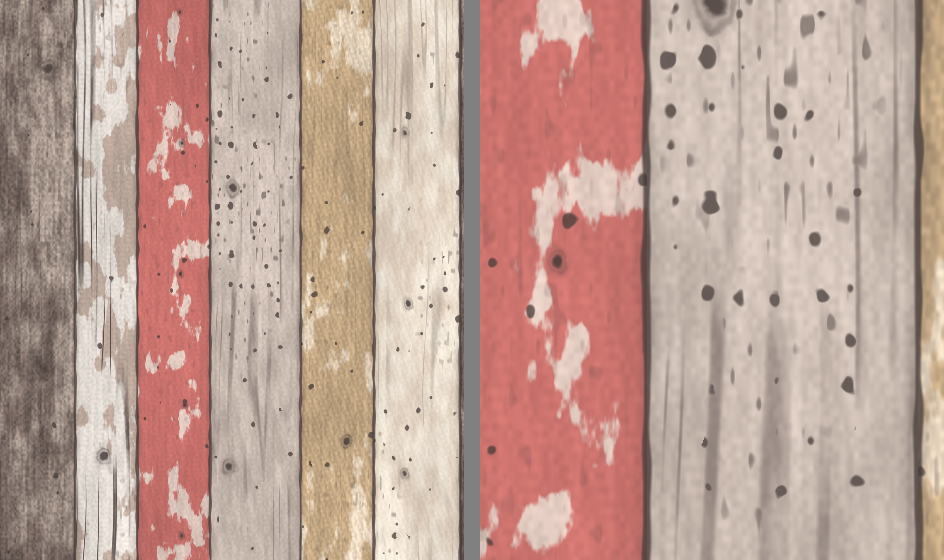
Left: the whole. Right: its middle third, enlarged.
Give the GLSL for this texture, as a Shadertoy shader.

```glsl
// Six weathered vertical planks of uneven width, wrapping across the canvas.
// Each plank layers bare wood, flaking paint, grain, cracks, specks and knots,
// all made from stretched value noise and steered by a few values per plank.

const float ASPECT = 0.828;
const vec3 INK = vec3(0.27, 0.23, 0.22);

// Left edges of the planks; the last entry closes the period
const float EDGES[7] = float[7](-0.008, 0.162, 0.296, 0.453, 0.648, 0.806, 0.992);

const vec3 BARE[6] = vec3[6](
    vec3(0.45, 0.39, 0.365), vec3(0.76, 0.68, 0.63), vec3(0.78, 0.44, 0.42),
    vec3(0.77, 0.71, 0.67), vec3(0.77, 0.66, 0.52), vec3(0.89, 0.82, 0.75));
const vec3 PAINT[6] = vec3[6](
    vec3(0.64, 0.58, 0.54), vec3(0.90, 0.87, 0.84), vec3(0.87, 0.78, 0.74),
    vec3(0.83, 0.77, 0.73), vec3(0.89, 0.82, 0.73), vec3(0.95, 0.91, 0.85));

// Paint cover: level, gain at top and bottom, slope to the right, softness
const vec4 COVER[6] = vec4[6](
    vec4(0.02, -0.02, 0.04, 0.16), vec4(0.07, 0.0, -0.14, 0.025),
    vec4(-0.15, 0.15, 0.08, 0.025), vec4(0.02, 0.0, 0.0, 0.20),
    vec4(-0.11, 0.04, 0.04, 0.05), vec4(0.05, 0.0, 0.0, 0.16));

// Marks: grain, cracks, specks, pits
const vec4 MARKS[6] = vec4[6](
    vec4(0.30, 0.25, 0.10, 0.35), vec4(0.10, 0.85, 0.06, 0.25),
    vec4(0.08, 0.05, 0.10, 0.15), vec4(0.08, 0.38, 0.34, 0.50),
    vec4(0.15, 0.12, 0.12, 0.25), vec4(0.06, 0.22, 0.22, 0.35));

// Knots: position across, lowest height, spacing, radius
const vec4 KNOTS[6] = vec4[6](
    vec4(0.58, 0.342, 0.534, 0.019), vec4(0.53, 0.186, 0.95, 0.015),
    vec4(0.65, 0.277, 0.234, 0.006), vec4(0.20, 0.167, 0.497, 0.013),
    vec4(0.60, 0.212, 0.90, 0.010), vec4(0.42, 0.154, 0.304, 0.009));

float hash(vec2 p) {
    return fract(sin(dot(p, vec2(127.1, 311.7))) * 43758.545);
}

float noise(vec2 p) {
    vec2 i = floor(p), f = fract(p);
    f = f * f * (3.0 - 2.0 * f);
    return mix(mix(hash(i), hash(i + vec2(1, 0)), f.x),
               mix(hash(i + vec2(0, 1)), hash(i + vec2(1, 1)), f.x), f.y);
}

float fbm(vec2 p) {
    float sum = 0.0, amp = 0.52;
    for (int i = 0; i < 5; i++) {
        sum += amp * noise(p);
        p = p * 2.03 + 17.3;
        amp *= 0.5;
    }
    return sum;
}

// Broken hairlines along the contours of stretched noise
float cracks(vec2 p) {
    float bend = 0.012 * noise(p * vec2(8.0, 5.0));
    float contour = abs(noise(vec2((p.x + bend) * 85.0, p.y * 2.6)) - 0.5);
    return smoothstep(0.11, 0.01, contour) * smoothstep(0.40, 0.68, fbm(p * vec2(28.0, 6.0)));
}

// One irregular dot in some cells of a grid
float specks(vec2 p, float density) {
    vec2 g = p * vec2(46.0, 36.0), cell = floor(g);
    vec2 centre = 0.3 + 0.4 * vec2(hash(cell + 3.1), hash(cell + 8.7));
    float radius = mix(0.05, 0.22, pow(hash(cell + 5.3), 2.0));
    float d = length(fract(g) - centre) + 0.16 * (noise(p * 190.0) - 0.5);
    return smoothstep(0.05, -0.04, d - radius) * step(hash(cell), density);
}

// Dark heart, ring and faint halo, repeated up the plank
float knots(vec2 p, float left, float width, vec4 k) {
    float row = round((p.y - k.y) / k.z);
    float shift = 0.14 * (hash(vec2(row, k.y)) - 0.5);
    vec2 d = p - vec2(left + width * (k.x + shift), k.y + row * k.z);
    float r = length(d * vec2(1.1, 0.85)) / k.w + 0.9 * (fbm(p * 75.0) - 0.5);
    float heart = smoothstep(0.65, 0.2, r);
    float ring = smoothstep(0.25, 0.0, abs(r - 0.85));
    return 0.6 * heart + 0.35 * ring * noise(p * 90.0) + 0.25 * smoothstep(1.7, 0.4, r);
}

void mainImage(out vec4 fragColor, in vec2 fragCoord) {
    vec2 uv = fragCoord / iResolution.xy;
    float x = fract(uv.x - EDGES[0]) + EDGES[0];
    vec2 p = vec2(x * ASPECT, uv.y);

    // Plank under this point
    int id = 0;
    for (int i = 1; i < 6; i++) id += int(x >= EDGES[i]);
    float left = EDGES[id] * ASPECT, right = EDGES[id + 1] * ASPECT;
    float across = (p.x - left) / (right - left);
    vec2 q = p + float(id) * vec2(3.7, 9.1);
    vec4 cover = COVER[id], marks = MARKS[id];

    // Flaking paint over bare wood
    float broad = fbm(q * vec2(11.0, 4.5));
    float flakes = 0.62 * fbm(q * vec2(48.0, 20.0)) + 0.38 * broad - 0.5;
    float ends = smoothstep(0.27, 0.46, abs(uv.y - 0.5));
    float level = cover.x + cover.y * ends + cover.z * (across - 0.5);
    float painted = smoothstep(-cover.w, cover.w, flakes + level);
    vec3 colour = mix(BARE[id], PAINT[id], painted);

    // Grain and broad shading
    float fibre = noise(q * vec2(260.0, 22.0)) + noise(q * vec2(330.0, 240.0)) - 1.0;
    colour *= 1.0 + marks.x * fibre + 0.22 * (broad - 0.5);

    // Dark marks
    float pits = smoothstep(0.74, 0.9, noise(q * vec2(190.0, 62.0))) * smoothstep(0.45, 0.65, broad);
    float dots = specks(q, marks.z * smoothstep(0.3, 0.65, broad) * (1.7 - across));
    float dark = max(max(marks.y * cracks(q), marks.w * pits), 0.75 * dots);
    dark = max(dark, knots(p, left, right - left, KNOTS[id]));
    colour = mix(colour, INK, clamp(dark, 0.0, 0.85));

    // Seams with a worn shadow
    float seam = min(p.x - left, right - p.x) + 0.003 * (noise(q * vec2(20.0, 45.0)) - 0.5);
    float shadow = 0.28 * smoothstep(0.011, 0.002, seam) * noise(q * vec2(60.0, 30.0));
    float line = 0.8 * smoothstep(0.0038, 0.0012, seam);
    colour = mix(colour, INK, max(shadow, line));

    fragColor = vec4(clamp(colour, 0.0, 1.0), 1.0);
}
```
